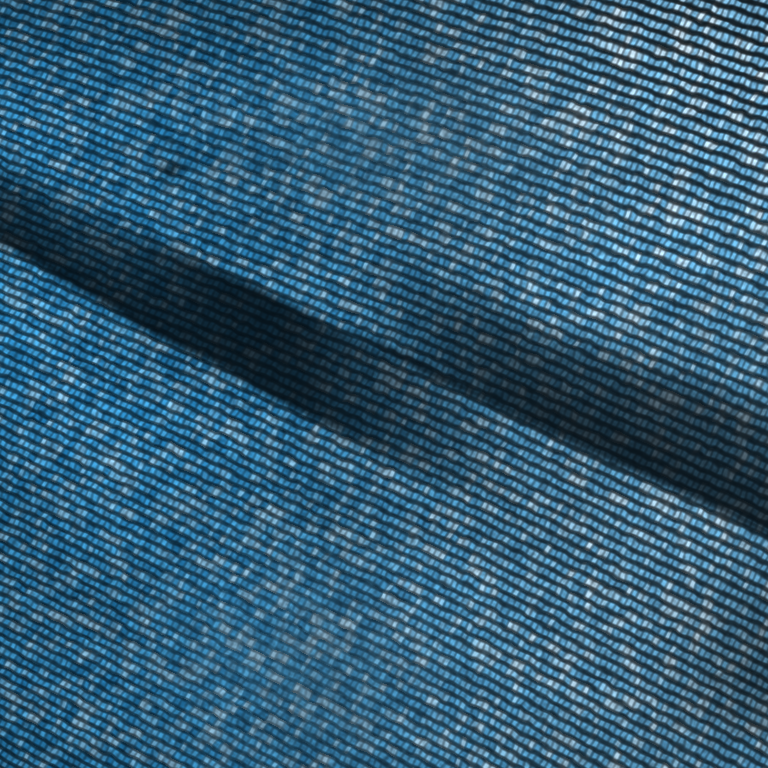
Give the GLSL for this texture, as a Shadertoy shader.

```glsl
// Folded blue woven cloth: slanting rows of stitches crossed by two soft crease shadows.
#define ROWS 74.0          // rows of thread over the height
#define STITCHES 116.0     // stitches over the width
#define LEAN 0.35          // slant of each stitch
#define GAP_DARK 0.36      // brightness between rows
#define FLECK 0.62         // strength of the pale yarn
#define LIGHT 1.06         // overall brightness
#define DEEP vec3(0.07, 0.30, 0.45)
#define MID vec3(0.19, 0.46, 0.62)
#define PALE vec3(0.56, 0.64, 0.69)
#define SHADE vec3(0.015, 0.045, 0.065)

float hash(vec2 p) {
    return fract(sin(dot(p, vec2(127.1, 311.7))) * 43758.5453);
}

float noise(vec2 p) {
    vec2 i = floor(p), f = fract(p);
    f = f * f * (3.0 - 2.0 * f);
    return mix(mix(hash(i), hash(i + vec2(1, 0)), f.x),
               mix(hash(i + vec2(0, 1)), hash(i + vec2(1, 1)), f.x), f.y);
}

float blob(vec2 p, vec2 centre, vec2 size) {
    vec2 q = (p - centre) / size;
    return exp(-dot(q, q));
}

// Yarn colours and the relief of rows and stitches
vec3 weave(vec2 p, float paleness, float contrast) {
    float v = p.y + p.x * (0.55 - 0.20 * p.y) - 0.05 * p.x * p.x;
    v = (v + 0.006 * noise(p * 5.0)) * ROWS;
    v += 0.22 * (noise(p * 90.0) - 0.5);
    float row = floor(v), across = fract(v) - 0.5;
    float u = (p.x - 0.30 * p.y + 0.004 * noise(p * 9.0)) * STITCHES;
    u += 0.5 * mod(row, 2.0) - LEAN * across + 0.35 * (noise(p * 75.0 + 40.0) - 0.5);
    float stitch = floor(u), along = fract(u) - 0.5;

    // Neighbouring stitches blend softly into each other
    vec2 cell = vec2(stitch, row);
    float side = along < 0.0 ? -1.0 : 1.0;
    float blend = 0.5 * smoothstep(0.15, 0.5, abs(along));
    vec2 next = cell + vec2(side, 0.0);
    float hue = mix(hash(cell), hash(next), blend);
    float spot = mix(hash(cell + 37.0), hash(next + 37.0), blend);

    float streak = noise(vec2(u * 0.3, row * 1.7));
    float fleck = smoothstep(0.40, 1.0, 0.65 * spot + 0.40 * streak);
    vec3 yarn = mix(DEEP, MID, 0.15 + 0.85 * hue);
    yarn = mix(yarn, PALE, clamp(FLECK * fleck + paleness, 0.0, 1.0));

    float thread = 0.5 + 0.5 * cos(6.2832 * across);
    thread = smoothstep(0.0, 0.85, thread);
    float knot = 1.0 - 0.36 * smoothstep(0.12, 0.50, abs(along));
    float relief = mix(GAP_DARK, 1.30 * knot, thread);
    return yarn * mix(0.86, relief, contrast);
}

// Darkness of the folds, from 0 in light to 1 in full shadow
float foldShadow(vec2 p) {
    float wobble = 0.006 * (noise(p * 14.0) - 0.5);
    float crease = p.y - (0.783 - 0.473 * p.x) + wobble;
    float lower = p.y - (0.685 - 0.61 * p.x + 0.11 * p.x * p.x) + wobble;
    float upper = p.y - (0.850 - 0.385 * p.x) + wobble;

    // Left wedge, deepest toward its lower edge
    float topSoft = mix(0.038, 0.010, smoothstep(0.0, 0.35, p.x));
    float lowSoft = mix(0.008, 0.022, smoothstep(0.35, 0.60, p.x));
    float wedge = smoothstep(topSoft, -topSoft, crease) * smoothstep(-lowSoft, lowSoft, lower);
    float depth = clamp(lower / max(lower - crease, 0.001), 0.0, 1.0);
    float tone = mix(0.95 - 0.50 * depth, 0.90, smoothstep(0.10, 0.32, p.x));
    tone *= 1.0 - 0.50 * smoothstep(0.36, 0.56, p.x);
    wedge *= tone * (1.0 - smoothstep(0.50, 0.70, p.x));

    // Black streak along the left lower edge
    float streak = exp(-pow((lower - 0.008) / 0.011, 2.0));
    streak *= 0.95 * (1.0 - smoothstep(0.22, 0.45, p.x));

    // Right shadow, lying above the crease
    float body = smoothstep(0.035, -0.045, upper) * smoothstep(-0.012, 0.006, crease);
    body *= smoothstep(0.42, 0.70, p.x) * (0.64 + 0.22 * smoothstep(0.10, 0.0, crease));

    // Narrow dark line in the crease
    float line = exp(-pow(crease / 0.010, 2.0));
    line *= 0.85 * smoothstep(0.36, 0.56, p.x);

    return max(max(wedge, streak), max(body, line));
}

void mainImage(out vec4 fragColor, in vec2 fragCoord) {
    vec2 p = fragCoord / iResolution.xy;

    // Broad changes of focus and tint
    float topRight = blob(p, vec2(1.0, 1.0), vec2(0.36, 0.30));
    float lowRight = blob(p, vec2(0.88, 0.22), vec2(0.35, 0.28));
    float blurred = blob(p, vec2(0.38, 0.13), vec2(0.18, 0.16))
                  + 0.8 * blob(p, vec2(0.50, 0.82), vec2(0.24, 0.11));
    float contrast = 0.80 + 0.45 * topRight + 0.12 * lowRight - 0.38 * blurred;
    float paleness = 0.24 * smoothstep(0.15, 0.9, p.x) + 0.24 * topRight
                   + 0.12 * lowRight + 0.08 * blurred - 0.02;
    vec3 col = weave(p, paleness, contrast);

    // Uneven light on the cloth
    float light = LIGHT + 0.12 * blob(p, vec2(0.0, 0.82), vec2(0.25, 0.10));
    light += 0.14 * blob(p, vec2(0.08, 0.52), vec2(0.22, 0.16));
    light += 0.08 * blob(p, vec2(0.85, 0.63), vec2(0.30, 0.12));
    light -= 0.34 * blob(p, vec2(1.03, 0.12), vec2(0.17, 0.10));
    light -= 0.14 * blob(p, vec2(0.25, 1.0), vec2(0.40, 0.10));
    light *= 0.92 + 0.16 * noise(p * vec2(7.0, 9.0));
    col *= light * (0.86 + 0.28 * noise(p * 230.0));

    // Small dark nick
    col *= 1.0 - 0.55 * blob(p, vec2(0.222, 0.780), vec2(0.012, 0.009));

    // Fold shadows keep a trace of the weave
    col = mix(col, SHADE + 0.12 * col, foldShadow(p));
    fragColor = vec4(clamp(col, 0.0, 1.0), 1.0);
}
```
